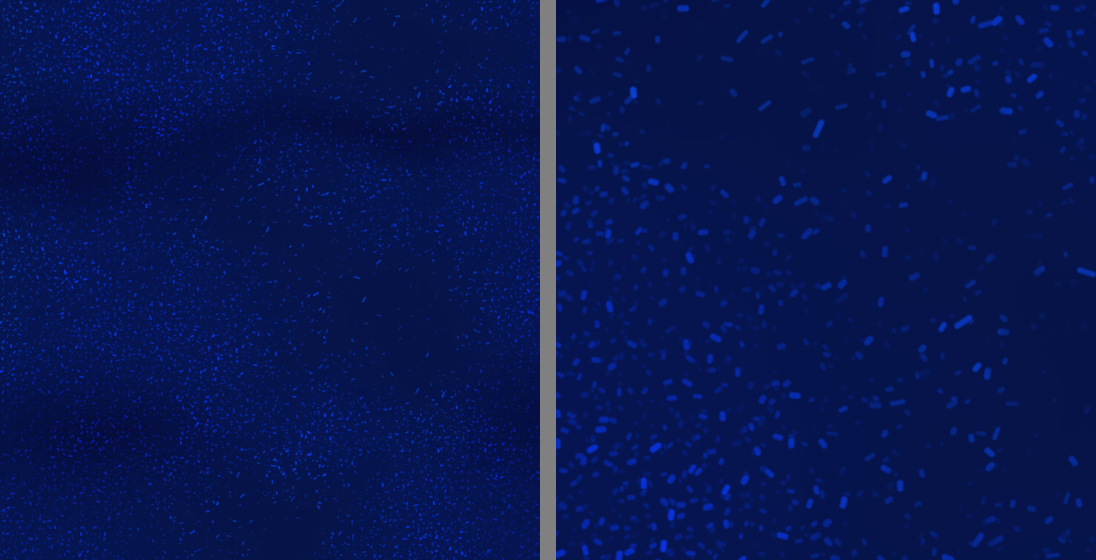
Left: the whole. Right: its middle third, enlarged.
Give the GLSL for this texture, as a Shadertoy shader.

```glsl
// Deep navy field strewn with drifting swarms of tiny glowing blue flecks.

const vec3 NAVY        = vec3(0.022, 0.076, 0.285);
const vec3 MIDNIGHT    = vec3(0.020, 0.045, 0.225);
const vec3 ROYAL_BLUE  = vec3(0.030, 0.190, 0.860);
const vec3 AZURE       = vec3(0.035, 0.310, 0.800);
const vec3 ULTRAMARINE = vec3(0.040, 0.130, 0.860);

vec2 hash2(vec2 p) {
    vec3 q = fract(p.xyx * vec3(0.1031, 0.1030, 0.0973));
    q += dot(q, q.yzx + 33.33);
    return fract((q.xx + q.yz) * q.zy);
}

float gradientNoise(vec2 p) {
    vec2 i = floor(p), f = fract(p);
    vec2 u = f * f * f * (f * (f * 6.0 - 15.0) + 10.0);
    vec2 e = vec2(1.0, 0.0);
    float a = dot(hash2(i) * 2.0 - 1.0, f);
    float b = dot(hash2(i + e.xy) * 2.0 - 1.0, f - e.xy);
    float c = dot(hash2(i + e.yx) * 2.0 - 1.0, f - e.yx);
    float d = dot(hash2(i + e.xx) * 2.0 - 1.0, f - e.xx);
    return mix(mix(a, b, u.x), mix(c, d, u.x), u.y);
}

mat2 rotation(float angle) {
    float c = cos(angle), s = sin(angle);
    return mat2(c, -s, s, c);
}

float blob(vec2 p, vec2 center, vec2 radii) {
    vec2 q = (p - center) / radii;
    return exp(-dot(q, q));
}

float capsule(vec2 p, float halfLength, float radius) {
    p.x -= clamp(p.x, -halfLength, halfLength);
    return length(p) - radius;
}

// Jittered grid of rounded flecks; size holds half length and radius
float fleckLayer(vec2 p, float cells, vec2 size, float tilt, float spread,
                 float density, float soft, float seed) {
    vec2 home = floor(p * cells);
    float light = 0.0;
    for (int y = -1; y <= 1; y++)
    for (int x = -1; x <= 1; x++) {
        vec2 cell = home + vec2(x, y);
        vec2 jitter = hash2(cell + seed);
        vec2 trait = hash2(cell + seed + 57.0);
        vec2 fate = hash2(cell + seed + 131.0);
        vec2 q = p - (cell + 0.1 + 0.8 * jitter) / cells;
        q = rotation(tilt + spread * (trait.x - 0.5)) * q;
        float scale = mix(0.65, 1.2, trait.y);
        float d = capsule(q, size.x * scale * mix(0.4, 1.3, fate.y), size.y * scale);
        float present = 1.0 - smoothstep(density - 0.08, density + 0.08, fate.x);
        float glow = mix(0.35, 1.0, fate.y * trait.y + 0.3 * trait.x);
        light = max(light, present * glow * (1.0 - smoothstep(-soft, soft, d)));
    }
    return light;
}

// Share of calm, nearly empty water
float calmness(vec2 p) {
    float calm = blob(p, vec2(0.70, 0.92), vec2(0.20, 0.16));
    calm += blob(p, vec2(0.43, 0.62), vec2(0.15, 0.09));
    calm += blob(p, vec2(0.66, 0.46), vec2(0.17, 0.13));
    calm += blob(p, vec2(0.46, 0.06), vec2(0.18, 0.12));
    calm += 0.7 * blob(p, vec2(0.76, 0.32), vec2(0.08, 0.12));
    return clamp(calm, 0.0, 1.0);
}

// Dim bands that darken both ground and flecks
float shadow(vec2 p) {
    float shade = blob(p, vec2(0.08, 0.72), vec2(0.30, 0.09));
    shade += blob(p, vec2(0.72, 0.77), vec2(0.36, 0.05));
    shade += blob(p, vec2(0.16, 0.23), vec2(0.22, 0.10));
    shade += 0.8 * blob(p, vec2(0.95, 0.24), vec2(0.12, 0.10));
    return clamp(shade, 0.0, 1.0);
}

void mainImage(out vec4 fragColor, in vec2 fragCoord) {
    vec2 p = fragCoord / iResolution.y;
    float soft = max(0.0010, 0.6 / iResolution.y);

    // Wavering large-scale fields
    vec2 drift = vec2(gradientNoise(p * 5.0 + 3.0), gradientNoise(p * 5.0 + 19.0));
    vec2 warped = p + 0.07 * drift;
    float calm = calmness(warped);
    float shade = shadow(warped);
    float clouds = gradientNoise(p * 7.0 + 41.0) + 0.5 * gradientNoise(p * 15.0 + 8.0);
    float crowd = clamp(0.78 - 0.85 * calm + 0.4 * clouds, 0.0, 0.95);
    float glow = clamp(0.86 - 0.42 * shade + 0.6 * clouds, 0.3, 1.05);

    // Fine swarms, faint dust between them, long slivers in the calm
    float fine = fleckLayer(p, 94.0, vec2(0.0013, 0.0016), 0.5, 3.0, crowd, soft, 11.0);
    float dust = fleckLayer(p, 120.0, vec2(0.0008, 0.0013), 0.5, 6.0, crowd * 0.75, soft, 307.0);
    float sliverShare = 0.38 * smoothstep(0.15, 0.6, calm) * (0.8 + clouds);
    float sliver = fleckLayer(p, 50.0, vec2(0.0030, 0.0015), 0.45, 1.6, sliverShare, soft, 523.0);
    float light = max(max(fine * glow, dust * glow * 0.45), sliver * 0.75);

    // Azure in the calm and at the left rim, ultramarine in the shadows
    float rim = (1.0 - smoothstep(0.0, 0.14, p.x)) * smoothstep(0.35, 0.45, p.y);
    float azure = clamp(0.6 * calm + 0.7 * rim * (1.0 - shade), 0.0, 1.0);
    vec3 fleckColor = mix(ROYAL_BLUE, ULTRAMARINE, clamp(shade + 0.5 * smoothstep(0.8, 0.95, p.x), 0.0, 1.0));
    fleckColor = mix(fleckColor, AZURE, azure);

    vec3 ground = mix(NAVY, MIDNIGHT, 0.8 * shade);
    ground += vec3(0.0, 0.008, 0.04) * crowd * (1.0 - shade);
    fragColor = vec4(mix(ground, fleckColor, clamp(light, 0.0, 1.0)), 1.0);
}
```
